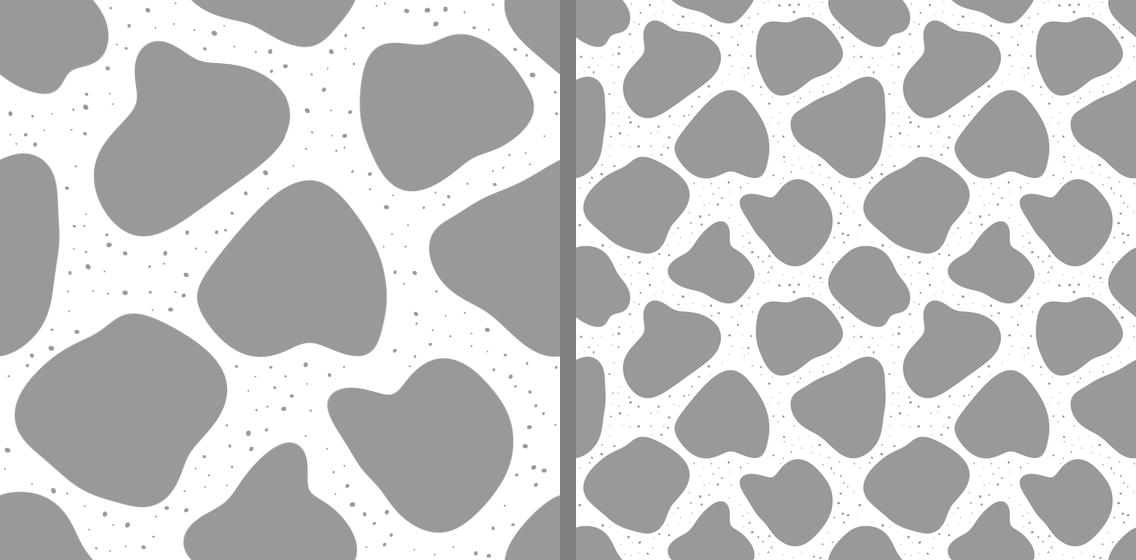
Left: one tile. Right: repeated 2 by 2.
Write a Shadertoy shader that draws this pattern.

```glsl
// Seamless cow-hide pattern: large soft grey patches with fine specks between.
// Patches are wrapped cellular noise with rounded, inset and lobed cells, bent
// by layered sines; specks are jittered dots kept clear of the patches.

#define PATCH_GRID vec2(2.0, 4.0)  // staggered columns and rows of patches
#define PATCH_JITTER 0.15          // random shift of the patch centres
#define HALF_GAP 0.034             // inset of each patch from its cell border
#define ROUNDING 0.030             // softness of the patch corners
#define LOBES 0.018                // depth of bulges and dents
#define BEND 0.020                 // strength of the large-scale bending
#define SPECK_GRID 28.0            // speck cells along each side
#define SPECK_SHARE 0.9            // share of cells that may hold a speck
#define SPECK_MARGIN 0.012         // clear space between speck and patch
#define SPECK_RADIUS vec2(0.0014, 0.0047)
#define GREY vec3(0.6)
#define WHITE vec3(1.0)

const float TAU = 6.2831853;

// Integer hash: three random values in 0..1 for a cell and a salt
vec3 hash3(vec2 cell, uint salt) {
    uvec3 v = uvec3(uvec2(cell), salt) * 1664525u + 1013904223u;
    for (int i = 0; i < 2; i++) {
        v.x += v.y * v.z;
        v.y += v.z * v.x;
        v.z += v.x * v.y;
        v ^= v >> 16u;
    }
    return vec3(v) / exp2(32.0);
}

// Centre of a patch; odd rows are shifted by half a column
vec2 patchCentre(vec2 cell) {
    vec2 jitter = hash3(mod(cell, PATCH_GRID), 3u).xy - 0.5;
    cell.x += 0.5 * mod(cell.y, 2.0);
    return cell / PATCH_GRID + PATCH_JITTER * jitter;
}

// Periodic bending of the plane
vec2 bend(vec2 p) {
    vec2 slow = sin(TAU * (2.0 * p.yx + vec2(0.15, 0.6)));
    vec2 fast = sin(TAU * (3.0 * p.yx + p + vec2(0.4, 0.85)));
    return p + BEND * (slow + 0.45 * fast);
}

// Approximate signed distance to the patch outlines, positive inside
float patchDistance(vec2 p) {
    p = bend(p);
    vec2 base = floor(p * PATCH_GRID);

    // Nearest patch centre
    vec2 home = base, toHome = vec2(9.0);
    for (int y = -2; y <= 2; y++)
    for (int x = -1; x <= 1; x++) {
        vec2 cell = base + vec2(x, y);
        vec2 offset = patchCentre(cell) - p;
        if (dot(offset, offset) < dot(toHome, toHome)) {
            toHome = offset;
            home = cell;
        }
    }

    // Smooth minimum of the distances to all cell borders
    float sum = 0.0;
    for (int y = -2; y <= 2; y++)
    for (int x = -1; x <= 1; x++) {
        vec2 cell = base + vec2(x, y);
        if (cell == home) continue;
        vec2 offset = patchCentre(cell) - p;
        float border = dot(0.5 * (offset + toHome), normalize(offset - toHome));
        sum += exp(-border / ROUNDING);
    }
    float d = -ROUNDING * log(sum) - HALF_GAP;

    // Lobes around the outline, different for each patch
    float angle = atan(-toHome.y, -toHome.x);
    vec3 phase = TAU * hash3(mod(home, PATCH_GRID), 11u);
    vec3 wave = sin(angle * vec3(2.0, 3.0, 4.0) + phase);
    return d + LOBES * dot(wave, vec3(0.5, 0.6, 0.5));
}

// Signed distance to the speck of this grid cell, positive inside
float speckDistance(vec2 p) {
    vec2 cell = floor(p * SPECK_GRID);
    vec3 place = hash3(mod(cell, SPECK_GRID), 23u);
    vec3 form = hash3(mod(cell, SPECK_GRID), 37u);
    vec2 centre = (cell + mix(vec2(0.16), vec2(0.84), place.xy)) / SPECK_GRID;
    if (form.x > SPECK_SHARE || patchDistance(centre) > -SPECK_MARGIN) return -1.0;

    // Slightly uneven discs, mostly small
    vec2 q = p - centre;
    float radius = mix(SPECK_RADIUS.x, SPECK_RADIUS.y, place.z * place.z);
    float uneven = 1.0 + 0.1 * sin(2.0 * atan(q.y, q.x) + TAU * form.y);
    return radius * uneven - length(q);
}

void mainImage(out vec4 fragColor, in vec2 fragCoord) {
    vec2 p = fragCoord / iResolution.xy;
    float pixel = 1.0 / min(iResolution.x, iResolution.y);
    float d = max(patchDistance(p), speckDistance(p));
    float cover = smoothstep(-0.75 * pixel, 0.75 * pixel, d);
    fragColor = vec4(mix(WHITE, GREY, cover), 1.0);
}
```
